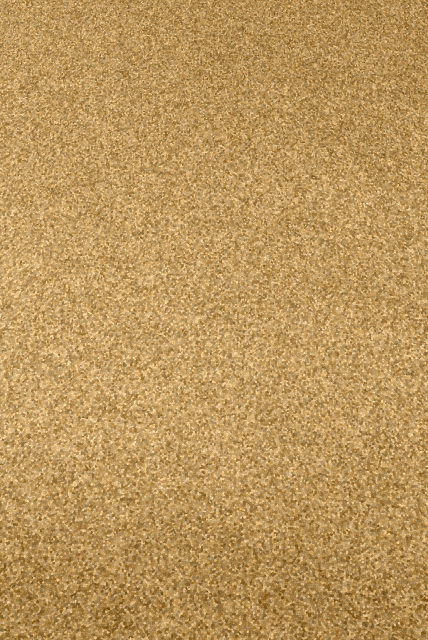
Give the GLSL for this texture, as a WebGL 2 fragment shader.

```glsl
#version 300 es
precision highp float;
precision highp int;

// Smooth sheet of fine sand seen at a slant: tiny packed grains shrink
// towards the top. Grains are jittered Voronoi cells with random tone and hue,
// darkened along their seams, under soft uneven light and faint mottling.

uniform vec2 u_resolution;
out vec4 outColor;

const vec3  SAND         = vec3(0.742, 0.594, 0.368);
const vec3  WARM_SHIFT   = vec3(0.030, 0.000, -0.045); // orange against grey grains
const float GRAIN_SIZE   = 0.0036;  // at the lower edge, in canvas heights
const float HORIZON      = 2.2;     // height at which grains would vanish
const float JITTER       = 0.95;
const float TONE_RANGE   = 0.25;
const float SEAM_WIDTH   = 0.30;
const float SEAM_SHADOW  = 0.12;
const float SPECK_RARITY = 0.99997;
const float SPECK_LIGHT  = 0.45;
const float MOTTLE       = 0.030;
const int   SAMPLES      = 3;       // per axis, for smooth edges

// Three random values in 0..1 for each integer cell.
vec3 hash3(vec2 cell, uint seed) {
  uvec3 v = uvec3(uvec2(ivec2(cell)), seed);
  v = v * 1664525u + 1013904223u;
  v.x += v.y * v.z;
  v.y += v.z * v.x;
  v.z += v.x * v.y;
  v ^= v >> 16u;
  v.x += v.y * v.z;
  v.y += v.z * v.x;
  v.z += v.x * v.y;
  return vec3(v >> 8u) / 16777216.0;
}

float valueNoise(vec2 p, uint seed) {
  vec2 i = floor(p);
  vec2 f = fract(p);
  f = f * f * (3.0 - 2.0 * f);
  float low  = mix(hash3(i, seed).x, hash3(i + vec2(1, 0), seed).x, f.x);
  float high = mix(hash3(i + vec2(0, 1), seed).x, hash3(i + vec2(1, 1), seed).x, f.x);
  return mix(low, high, f.y);
}

// Canvas position to sand plane; grains stay round while they shrink upwards.
vec2 groundPlane(vec2 p) {
  float scale = 1.0 - p.y / HORIZON;
  return vec2(p.x / scale, -HORIZON * log(scale)) / GRAIN_SIZE;
}

// Colour offset of the grain under a point of the sand plane.
vec3 grainOffset(vec2 g) {
  vec2 base = floor(g);
  vec2 nearestCell = base;
  float nearest = 9.0;
  float second = 9.0;
  for (int y = -1; y <= 1; y++) {
    for (int x = -1; x <= 1; x++) {
      vec2 cell = base + vec2(x, y);
      vec2 centre = cell + 0.5 + JITTER * (hash3(cell, 1u).xy - 0.5);
      float d = distance(g, centre);
      if (d < nearest) {
        second = nearest;
        nearest = d;
        nearestCell = cell;
      } else {
        second = min(second, d);
      }
    }
  }
  vec3 tone = hash3(nearestCell, 2u);
  vec3 kind = hash3(nearestCell, 3u);
  float light = TONE_RANGE * (tone.x + tone.y - 1.0);
  light += SPECK_LIGHT * step(SPECK_RARITY, kind.y);
  float seam = 1.0 - smoothstep(0.0, SEAM_WIDTH, second - nearest);
  light -= SEAM_SHADOW * (seam - 0.25);
  return vec3(light) + WARM_SHIFT * (2.0 * kind.x - 1.0);
}

// Broad light: brightest left of the middle, dim at the foot and upper right.
float broadLight(vec2 p) {
  float light = 0.042 - 0.10 * (1.0 - smoothstep(0.0, 0.42, p.y));
  light -= 0.070 * smoothstep(0.55, 1.05, p.y);
  light -= 0.075 * p.x * smoothstep(0.0, 0.5, p.y);
  return light;
}

// Faint drifts stretched sideways, with smaller clumps on top.
float mottling(vec2 p) {
  float drifts = valueNoise(p * vec2(5.0, 13.0) + vec2(7.0, 3.0) + p.x * vec2(0, 4), 4u);
  float clumps = valueNoise(p * vec2(38.0, 60.0) + 20.0, 5u);
  return MOTTLE * (drifts + clumps - 1.0);
}

void main() {
  vec3 grains = vec3(0.0);
  for (int j = 0; j < SAMPLES; j++) {
    for (int i = 0; i < SAMPLES; i++) {
      vec2 offset = (vec2(i, j) + 0.5) / float(SAMPLES) - 0.5;
      vec2 p = (gl_FragCoord.xy + offset - vec2(0.5 * u_resolution.x, 0.0)) / u_resolution.y;
      grains += grainOffset(groundPlane(p));
    }
  }
  grains /= float(SAMPLES * SAMPLES);

  vec2 p = (gl_FragCoord.xy - vec2(0.5 * u_resolution.x, 0.0)) / u_resolution.y;
  vec3 color = SAND + grains + broadLight(p) + mottling(p);
  outColor = vec4(clamp(color, 0.0, 1.0), 1.0);
}
```
